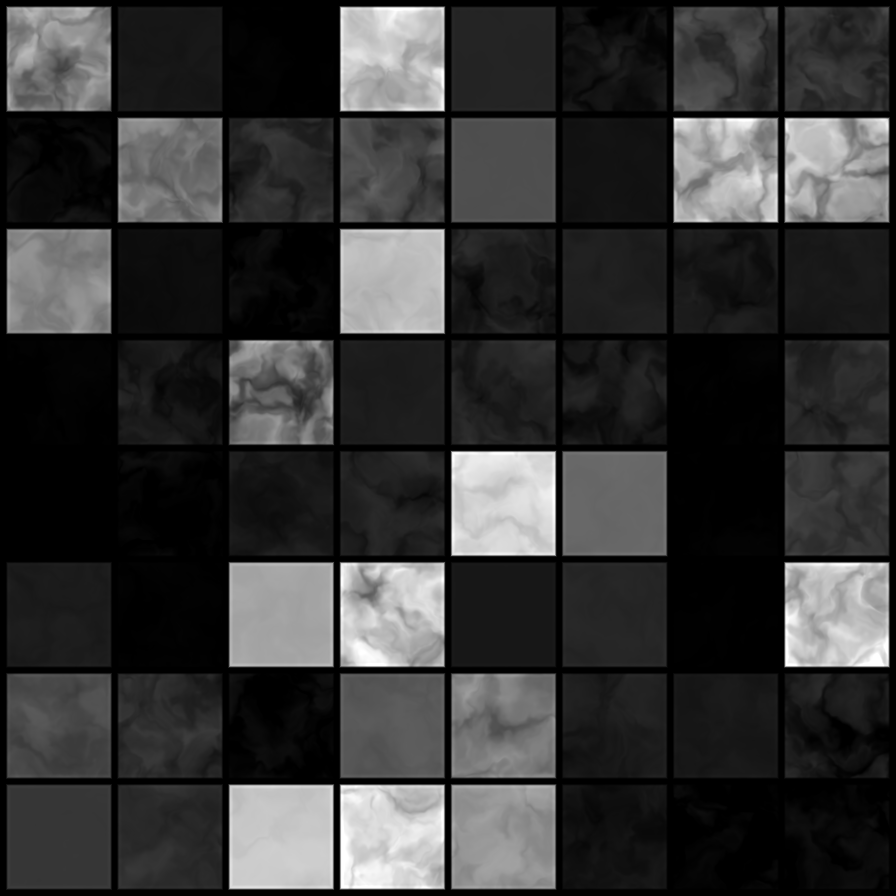
Give the GLSL for this texture map, as a Shadertoy shader.

```glsl
// An 8 by 8 contact sheet of grey tiles on black, each a small cloudy patch.
// Hash ranks share a fixed range of tones out among the tiles; warped fractal
// noise and dark ridged veins add a different amount of marbling to each one.

const float GRID = 8.0;          // tiles across and down
const float PITCH = 32.0;        // tile spacing, in sheet units
const float GAP = 2.0;           // black line width, in sheet units
const float EDGE_SOFT = 0.4;     // blur of the tile edges
const float RIM_WIDTH = 0.9;     // thin lighter border inside each tile
const float RIM_GAIN = 0.10;
const float CLOUD_SCALE = 1.35;  // noise cells per half tile
const float WARP = 0.65;
const float VEIN_DEPTH = 0.30;
const float SEED = 3.7;

float hash(vec2 p) {
    return fract(sin(dot(p, vec2(127.1, 311.7))) * 43758.5453);
}

float valueNoise(vec2 p) {
    vec2 i = floor(p);
    vec2 f = fract(p);
    f = f * f * (3.0 - 2.0 * f);
    float low = mix(hash(i), hash(i + vec2(1.0, 0.0)), f.x);
    float high = mix(hash(i + vec2(0.0, 1.0)), hash(i + 1.0), f.x);
    return mix(low, high, f.y);
}

float fbm(vec2 p) {
    float sum = 0.0;
    float weight = 0.5;
    for (int i = 0; i < 4; i++) {
        sum += weight * valueNoise(p);
        p = mat2(1.6, 1.2, -1.2, 1.6) * p + 5.3;
        weight *= 0.5;
    }
    return sum / 0.9375;
}

// Position of this tile's hash among all tiles, from 0 to 1.
float tileRank(vec2 cell) {
    float own = hash(cell + SEED);
    float below = 0.5;
    for (float y = 0.0; y < GRID; y++) {
        for (float x = 0.0; x < GRID; x++) {
            below += hash(vec2(x, y) + SEED) < own ? 1.0 : 0.0;
        }
    }
    return below / (GRID * GRID);
}

// Many near-black and charcoal tiles, with a tail of pale ones.
float tileLevel(float rank) {
    return 0.09 * smoothstep(0.12, 0.30, rank)
         + 0.08 * smoothstep(0.40, 0.64, rank)
         + 0.70 * smoothstep(0.58, 1.04, rank);
}

// Signed marbling around zero: soft clouds cut by dark veins.
float marbling(vec2 p) {
    vec2 bend = vec2(fbm(p + 11.3), fbm(p + 27.9)) - 0.5;
    vec2 q = p + WARP * 2.0 * bend;
    float cloud = fbm(q) - 0.5;
    float ridge = 1.0 - abs(2.0 * fbm(q * 0.8 + 41.7) - 1.0);
    float vein = smoothstep(0.72, 1.0, ridge);
    return 1.2 * cloud - VEIN_DEPTH * (vein - 0.45);
}

void mainImage(out vec4 fragColor, in vec2 fragCoord) {
    // Sheet units: tiles plus one gap all the way round.
    float sheet = GRID * PITCH + GAP;
    vec2 p = fragCoord / iResolution.xy * sheet - 0.5 * GAP;
    float pixel = sheet / min(iResolution.x, iResolution.y);

    // Tile index and distance inside its square edge.
    vec2 cell = clamp(floor(p / PITCH), 0.0, GRID - 1.0);
    vec2 local = p - (cell + 0.5) * PITCH;
    float halfTile = 0.5 * (PITCH - GAP);
    float inside = halfTile - max(abs(local.x), abs(local.y));

    // Tone and marbling strength of the tile.
    float level = tileLevel(tileRank(cell));
    float contrast = pow(hash(cell + SEED + 19.1), 1.4);
    float strength = contrast * mix(0.18, 0.65, smoothstep(0.05, 0.4, level));
    vec2 cloudPoint = local / halfTile * CLOUD_SCALE + cell * 17.3 + SEED;
    float tone = level + (strength + 0.03 * level) * marbling(cloudPoint);

    // Light rim and soft black grid.
    float rim = 1.0 - smoothstep(0.5 * RIM_WIDTH, 1.5 * RIM_WIDTH, inside);
    tone *= 1.0 + RIM_GAIN * rim;
    float soft = max(EDGE_SOFT, 0.75 * pixel);
    float mask = smoothstep(-soft, soft, inside);

    fragColor = vec4(vec3(clamp(tone, 0.0, 1.0) * mask), 1.0);
}
```
